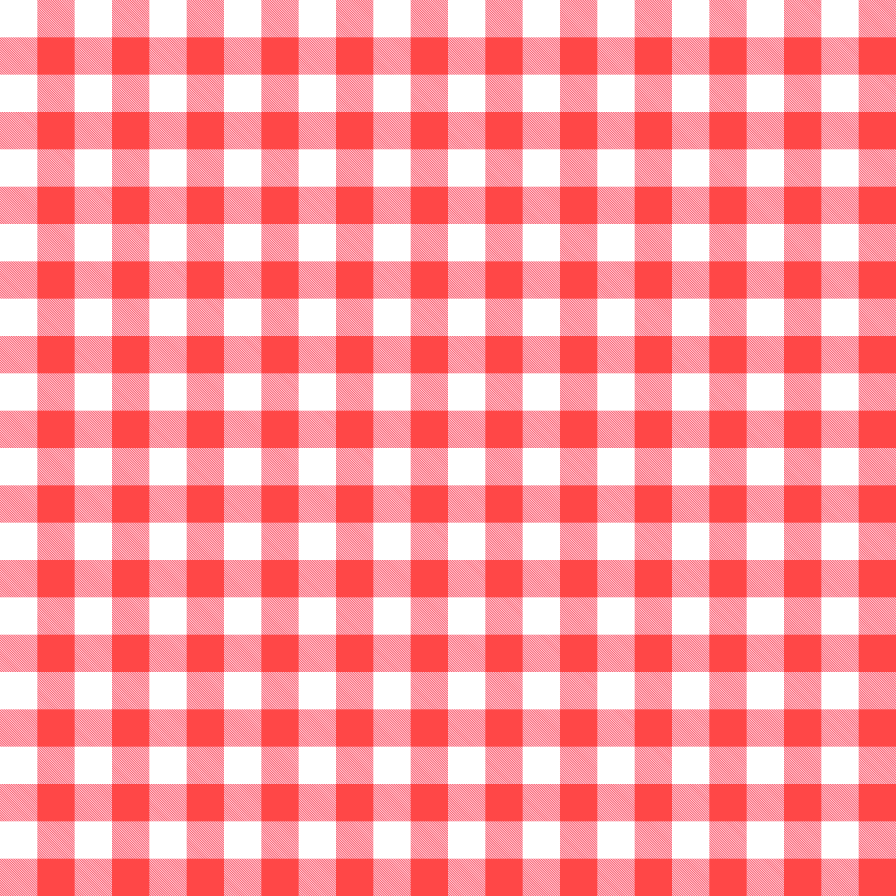
A WebGL 1 fragment shader for this pattern:

```glsl
precision highp float;

// Gingham cloth: twelve red bands each way over white, red where they cross.
// Single bands are pink twill: fine diagonal threads, filtered to the pixel
// size, with faint wrapping streaks along the same diagonal.

uniform vec2 u_resolution;

const float REPEATS = 12.0;
const float THREADS = 384.0;
const float STREAKS = 144.0;

float hash(float n) {
  return fract(sin(n * 12.9898) * 43758.5453);
}

// One-dimensional value noise that repeats after a whole number of cells.
float wrappedNoise(float x, float cells) {
  float cell = floor(x);
  float f = x - cell;
  float a = hash(mod(cell, cells));
  float b = hash(mod(cell + 1.0, cells));
  return mix(a, b, f * f * (3.0 - 2.0 * f));
}

// Coverage of a half-period band centred at the given phase.
float band(float t, float centre, float pixel) {
  float offset = abs(fract(t - centre + 0.5) - 0.5);
  return clamp(0.5 + (0.25 - offset) / pixel, 0.0, 1.0);
}

// Contrast left in a sine wave after averaging over one pixel.
float pixelContrast(float frequency, float pixels) {
  float a = 3.14159265 * frequency / pixels;
  return sin(a) / a;
}

void main() {
  vec2 uv = gl_FragCoord.xy / u_resolution;
  vec2 pixel = REPEATS / u_resolution;

  // White starts at the left edge, red at the bottom edge.
  float column = band(uv.x * REPEATS, 0.75, pixel.x);
  float row = band(uv.y * REPEATS, 0.25, pixel.y);

  // Twill threads and broader streaks, both falling to the right.
  float diagonal = uv.x + uv.y;
  float contrast = pixelContrast(THREADS, u_resolution.x)
                 * pixelContrast(THREADS, u_resolution.y);
  float thread = contrast * sin(6.2831853 * THREADS * diagonal);
  float streak = wrappedNoise(diagonal * STREAKS, STREAKS) - 0.5;

  vec3 white = vec3(1.0);
  vec3 red = vec3(1.0, 0.28, 0.28);
  vec3 pink = vec3(0.99, 0.59, 0.64)
            + vec3(0.0, 0.31, 0.36) * thread
            + vec3(0.0, 0.03, 0.03) * streak;

  vec3 color = mix(mix(white, pink, column), mix(pink, red, column), row);
  gl_FragColor = vec4(color, 1.0);
}
```
